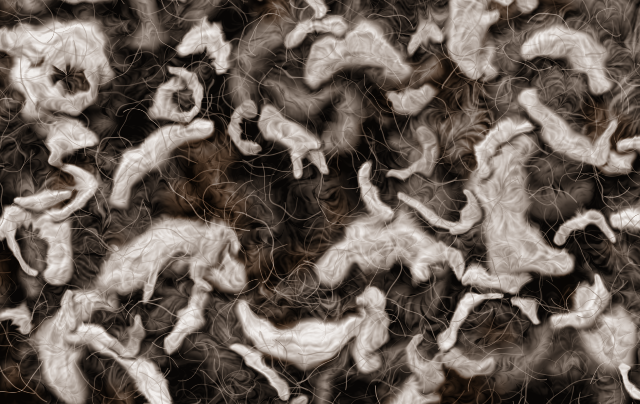
Write a WebGL 2 fragment shader that draws this texture.

```glsl
#version 300 es
precision highp float;
// Raw wool: dark matted tufts, grey wisps and cream locks under loose hairs.
// Locks are bent, tapering arcs scattered on jittered grids, lit from above;
// fine fuzz is noise smeared along a swirling flow field.
uniform vec2 u_resolution;
out vec4 fragColor;

#define CREAM_COVER 0.63
#define CURL_COVER 0.47
#define WISP_COVER 0.62
#define LOCK_CELL 0.27
#define LOCK_GIRTH 0.24
#define SHADOW 0.70
#define KINK 0.055
#define FUZZ_FREQ 170.0
#define FUZZ_GAIN 0.17
#define HAIR_LAYERS 6
#define HAIR_WIDTH 0.0011
#define TAU 6.28319

float hash(vec2 p) {
  return fract(sin(dot(p, vec2(127.1, 311.7))) * 43758.545);
}

vec4 hash4(vec2 p) {
  return vec4(hash(p), hash(p + 17.3), hash(p + 41.9), hash(p + 73.7));
}

float noise(vec2 p) {
  vec2 i = floor(p), f = fract(p);
  f = f * f * (3.0 - 2.0 * f);
  return mix(mix(hash(i), hash(i + vec2(1, 0)), f.x),
             mix(hash(i + vec2(0, 1)), hash(i + 1.0), f.x), f.y);
}

float fbm(vec2 p) {
  float sum = 0.0, gain = 0.5;
  for (int i = 0; i < 4; i++) {
    sum += gain * noise(p);
    p = mat2(1.6, 1.2, -1.2, 1.6) * p + 5.3;
    gain *= 0.5;
  }
  return sum / 0.94;
}

vec2 kink(vec2 p, float freq) {
  return vec2(noise(p * freq), noise(p * freq + 37.0)) - 0.5;
}

// Fine hair texture, about -1 to 1, smeared both ways along the flow
float fuzzField(vec2 p) {
  float sum = 0.0;
  for (int side = -1; side <= 1; side += 2) {
    vec2 q = p;
    for (int i = 0; i < 7; i++) {
      float angle = TAU * 1.6 * noise(q * 9.0) + 3.0 * noise(q * 31.0);
      sum += noise(q * FUZZ_FREQ) - 0.5;
      q += float(side) * 0.0035 * vec2(cos(angle), sin(angle));
    }
  }
  return clamp(sum / 2.2, -1.2, 1.2);
}

// Offset from the nearest point of an arc; along = clamped arc angle
vec2 arcOffset(vec2 q, float bend, float span, out float along) {
  along = clamp(atan(q.x, q.y), -span, span);
  return q - bend * vec2(sin(along), cos(along));
}

mat2 rotation(float a) {
  return mat2(cos(a), sin(a), -sin(a), cos(a));
}

void drawLocks(inout float tone, vec2 p, float cell, float seed, float cover,
               vec2 toneRange, float girth, float softness, float fuzz) {
  for (int k = 0; k < 9; k++) {
    vec2 id = floor(p / cell) + vec2(k % 3 - 1, k / 3 - 1);
    vec4 place = hash4(id + seed), shape = hash4(id + seed + 211.0);
    if (mix(place.w, noise(id * cell * 4.0 + seed), 0.4) > cover) continue;
    mat2 turn = rotation(place.z * TAU);
    float bend = cell * mix(0.3, 0.9, shape.x);
    float span = cell * mix(0.3, 0.72, shape.y) / bend, along;
    vec2 q = turn * (p - (id + 0.2 + 0.6 * place.xy) * cell);
    q.y += bend;
    vec2 offset = arcOffset(q, bend, span, along);
    float width = cell * girth * mix(0.6, 1.25, shape.z) * (1.0 - 0.4 * abs(along / span));
    width *= 0.7 + 0.6 * noise(vec2(along * 4.0 + seed, place.x * 90.0));
    vec2 normal = offset * turn / width;
    float d = length(normal), lit = dot(normal, vec2(-0.5, 0.86));
    float strand = noise(vec2(along * bend * 22.0, (length(q) - bend) * 120.0) + place.xy * 50.0);
    // Shade below the lock, then its rounded body
    tone *= 1.0 - SHADOW * (1.0 - smoothstep(0.7, 1.9, d)) * smoothstep(0.3, -1.0, lit);
    float body = mix(toneRange.x, toneRange.y, shape.w) * (0.88 + 0.17 * lit);
    body *= 0.87 + 0.24 * strand;
    float edge = d + 0.3 * fuzz * softness + 0.3 * (strand - 0.5) * softness;
    tone = mix(tone, body, 1.0 - smoothstep(1.0 - softness, 1.1, edge));
  }
}

void drawHairs(inout float tone, vec2 p, float cell, float seed) {
  float px = 1.0 / u_resolution.y;
  for (int k = 0; k < 9; k++) {
    vec2 id = floor(p / cell) + vec2(k % 3 - 1, k / 3 - 1);
    vec4 place = hash4(id + seed), shape = hash4(id + seed + 97.0);
    float bend = cell * mix(0.25, 1.2, shape.x), along;
    vec2 q = rotation(place.z * TAU) * (p - (id + place.xy) * cell);
    q.y += bend;
    float d = length(arcOffset(q, bend, cell * mix(0.4, 0.85, shape.y) / bend, along));
    float line = 1.0 - smoothstep(HAIR_WIDTH - 0.5 * px, HAIR_WIDTH + 0.7 * px, d);
    tone = mix(tone, mix(0.45, 0.9, shape.z), line * mix(0.1, 0.6, shape.w));
  }
}

void main() {
  vec2 p = gl_FragCoord.xy / u_resolution.y;
  float fuzz = fuzzField(p);
  vec2 bent = p + KINK * kink(p, 9.0) + 0.3 * KINK * kink(p, 32.0);

  // Matted dark ground with deep hollows
  float tone = 0.03 + 0.42 * smoothstep(0.28, 0.8, fbm(bent * 7.0));
  drawLocks(tone, bent, 0.19, 3.0, 0.62, vec2(0.14, 0.44), 0.32, 0.8, fuzz);
  drawLocks(tone, bent, 0.23, 29.0, WISP_COVER, vec2(0.36, 0.66), 0.24, 0.95, fuzz);
  drawLocks(tone, bent, LOCK_CELL, 53.0, CREAM_COVER, vec2(0.84, 0.98), LOCK_GIRTH, 0.4, fuzz);
  drawLocks(tone, bent, 0.14, 85.0, CURL_COVER, vec2(0.76, 0.98), 0.22, 0.5, fuzz);

  // Fuzz and stray hairs over everything
  tone += FUZZ_GAIN * fuzz * mix(0.35, 1.0, smoothstep(0.95, 0.4, tone)) * smoothstep(-0.1, 0.3, tone);
  for (int i = 0; i < HAIR_LAYERS; i++) {
    float layer = float(i);
    drawHairs(tone, p + 0.022 * kink(p + layer, 24.0), 0.085 + 0.018 * layer, 130.0 + 19.0 * layer);
  }

  // Warm grey ramp with rusty patches in the dark wool
  tone = clamp(tone, 0.03, 0.94);
  float rust = smoothstep(0.55, 0.8, fbm(p * 6.0 + 60.0)) * smoothstep(0.6, 0.3, tone);
  vec3 warmth = vec3(0.0, 0.055, 0.095) * (1.0 + 0.8 * rust);
  fragColor = vec4(tone - warmth * 4.0 * tone * (1.0 - tone), 1.0);
}
```
